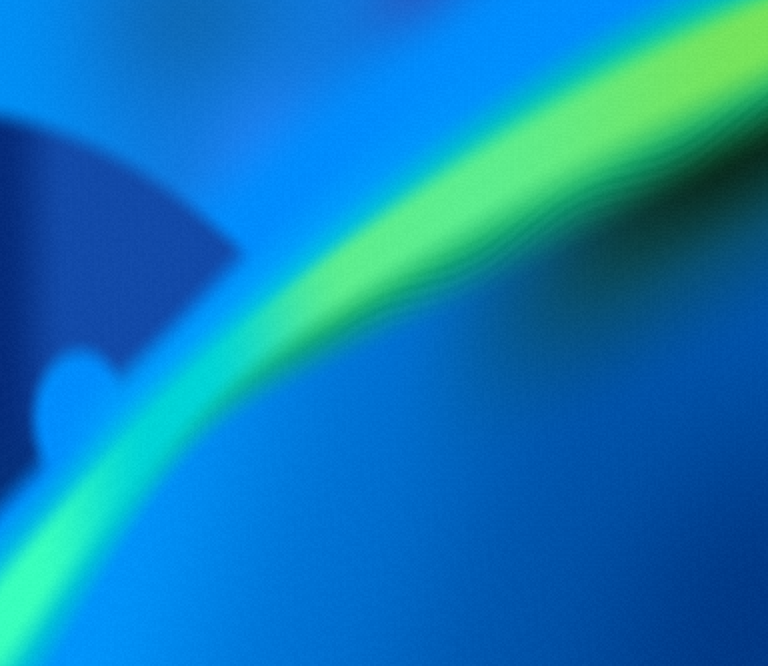
Reproduce this background procedurally as a Shadertoy shader.

```glsl
float hash(vec2 p) {
    return fract(sin(dot(p, vec2(127.1, 311.7))) * 43758.5453);
}

// Soft elliptical spot, 1 at its centre
float glow(vec2 p, vec2 centre, vec2 radius) {
    vec2 q = (p - centre) / radius;
    return exp(-dot(q, q));
}

// Blue field above the ribbon, with the navy leaf on the left
vec3 upperField(vec2 p, float aboveRibbon) {
    vec3 col = mix(vec3(0.0, 0.56, 0.96), vec3(0.05, 0.48, 0.88), smoothstep(0.0, 0.25, p.x));
    col = mix(col, vec3(0.05, 0.40, 0.68), 0.8 * glow(p, vec2(0.25, 0.98), vec2(0.13, 0.14)));
    col = mix(col, vec3(0.16, 0.52, 0.98), 0.8 * glow(p, vec2(0.36, 0.72), vec2(0.09, 0.16)));
    col = mix(col, vec3(0.16, 0.34, 0.74), 0.8 * glow(p, vec2(0.56, 1.0), vec2(0.08, 0.11)));
    col = mix(col, vec3(0.0, 0.55, 0.99), smoothstep(0.30, 0.14, aboveRibbon));

    float top = 0.825 - 0.2 * p.x - 1.4 * p.x * p.x - p.y;
    float side = (p.y - 0.235 - 1.2 * p.x) * 0.7;
    float leaf = smoothstep(-0.025, 0.025, top) * smoothstep(-0.025, 0.03, side);
    float notch = length((p - vec2(0.105, 0.37)) / vec2(0.062, 0.105));
    leaf *= smoothstep(0.75, 1.2, notch);
    vec3 navy = mix(vec3(0.02, 0.17, 0.48), vec3(0.07, 0.29, 0.66), smoothstep(0.0, 0.09, p.x));
    navy = mix(navy, vec3(0.02, 0.19, 0.48), smoothstep(0.42, 0.25, p.y));
    return mix(col, navy, leaf);
}

// Blue field below the ribbon, with the dark shade on the right
vec3 lowerField(vec2 p, float depth) {
    float across = p.x - 0.25 * (p.y - 0.3);
    vec3 col = mix(vec3(0.0, 0.58, 0.98), vec3(0.0, 0.44, 0.82), smoothstep(0.15, 0.5, across));
    col = mix(col, vec3(0.0, 0.33, 0.67), smoothstep(0.45, 0.76, across));
    col = mix(col, vec3(0.0, 0.22, 0.52), smoothstep(0.7, 1.05, across) * smoothstep(0.6, 0.1, p.y));
    float shade = smoothstep(0.5, 0.85, p.x) * smoothstep(0.32, 0.06, depth);
    col = mix(col, vec3(0.05, 0.30, 0.31), 0.9 * shade);
    float core = smoothstep(0.68, 0.96, p.x) * smoothstep(0.17, 0.0, depth);
    return mix(col, vec3(0.03, 0.13, 0.06), 0.92 * core);
}

vec3 ribbonColour(vec2 p, float t) {
    vec3 lit = mix(vec3(0.22, 1.0, 0.74), vec3(0.0, 0.83, 0.84), smoothstep(0.04, 0.2, p.x));
    lit = mix(lit, vec3(0.36, 0.93, 0.56), smoothstep(0.26, 0.46, p.x));
    lit = mix(lit, vec3(0.46, 0.89, 0.36), smoothstep(0.6, 1.0, p.x));
    vec3 under = mix(vec3(0.0, 0.78, 0.82), vec3(0.06, 0.66, 0.42), smoothstep(0.15, 0.45, p.x));
    vec3 rim = mix(vec3(0.0, 0.78, 0.86), vec3(0.0, 0.82, 0.62), smoothstep(0.35, 0.85, p.x));
    vec3 col = mix(under, lit, smoothstep(0.1, 0.5, t));
    return mix(col, rim, smoothstep(0.72, 1.02, t));
}

void mainImage(out vec4 fragColor, in vec2 fragCoord) {
    vec2 p = fragCoord / iResolution.xy;

    // Ribbon edges as heights over x; t runs from the lower to the upper one
    float upper = 0.17 + 1.27 * p.x - 0.40 * p.x * p.x;
    float bend = 0.045 * log(1.0 + exp((0.24 - p.x) / 0.045));
    float lower = 0.215 + 0.6 * p.x - 1.3 * bend;
    float t = (p.y - lower) / (upper - lower);

    vec3 col = mix(lowerField(p, lower - p.y), upperField(p, p.y - upper), smoothstep(0.3, 0.7, t));

    // Cyan halo, then the ribbon itself
    float halo = smoothstep(1.7, 1.0, t) * smoothstep(0.5, 1.0, t);
    halo *= smoothstep(0.04, 0.16, p.x) * smoothstep(0.8, 0.3, p.x);
    col = mix(col, vec3(0.0, 0.67, 0.98), 0.75 * halo);
    float body = smoothstep(-0.22, 0.3, t) * smoothstep(1.25, 0.8, t);
    col = mix(col, ribbonColour(p, t), body);

    // Faint streaks along the lower edge and overall grain
    float streak = sin(330.0 * (p.y - 0.6 * p.x) + 5.0 * sin(23.0 * p.x));
    float streakArea = smoothstep(0.35, 0.55, p.x) * glow(vec2(t), vec2(0.12), vec2(0.25));
    col += 0.012 * streak * streakArea;
    col += 0.022 * (hash(floor(p * vec2(384.0, 332.0))) - 0.5);

    fragColor = vec4(clamp(col, 0.0, 1.0), 1.0);
}
```
